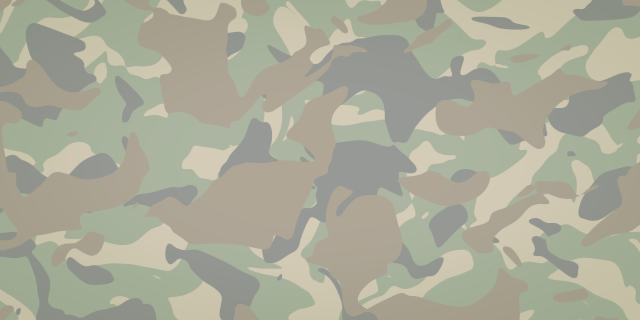
This texture is drawn by a WebGL 2 fragment shader. Its source:

```glsl
#version 300 es
precision highp float;
// Soft woodland camouflage: beige, grey and brown patches over a green ground.
// Each layer is a thresholded, warped and stretched gradient noise field;
// a gentle vignette darkens the corners.

uniform vec2 u_resolution;
out vec4 fragColor;

// Random unit gradient for a lattice point
vec2 latticeGradient(ivec2 cell) {
    uint h = uint(cell.x) * 1597334677u ^ uint(cell.y) * 3812015801u;
    h = (h ^ (h >> 16)) * 2246822519u;
    h = (h ^ (h >> 13)) * 3266489917u;
    h ^= h >> 16;
    float angle = float(h & 65535u) / 65536.0 * 6.28319;
    return vec2(cos(angle), sin(angle));
}

float gradientNoise(vec2 p) {
    ivec2 cell = ivec2(floor(p));
    vec2 f = fract(p);
    vec2 fade = f * f * f * (f * (f * 6.0 - 15.0) + 10.0);
    float a = dot(latticeGradient(cell), f);
    float b = dot(latticeGradient(cell + ivec2(1, 0)), f - vec2(1, 0));
    float c = dot(latticeGradient(cell + ivec2(0, 1)), f - vec2(0, 1));
    float d = dot(latticeGradient(cell + ivec2(1, 1)), f - vec2(1, 1));
    return mix(mix(a, b, fade.x), mix(c, d, fade.x), fade.y);
}

vec2 noisePair(vec2 p) {
    return vec2(gradientNoise(p), gradientNoise(p + 41.7));
}

mat2 rotation(float angle) {
    float c = cos(angle), s = sin(angle);
    return mat2(c, -s, s, c);
}

// Antialiased coverage of one patch layer, long axis tilted by the given angle
float patches(vec2 p, float tilt, vec2 frequency, float threshold, float seed) {
    // Bend the outlines, broadly and then finely
    p += 0.14 * noisePair(p * 4.3 + seed * 3.1);
    p += 0.035 * noisePair(p * 11.0 + seed * 1.7);

    // Large patches with a finer lobed outline
    vec2 q = rotation(tilt) * p * frequency + seed;
    float field = gradientNoise(q);
    field += 0.45 * gradientNoise(rotation(0.9) * q * 2.1 + 13.4);

    // Sparse small islands
    field = max(field, gradientNoise(q * 2.4 + 71.3) - 0.4);

    float edge = 0.6 * fwidth(field) + 1e-5;
    return smoothstep(-edge, edge, field - threshold);
}

void main() {
    vec2 uv = gl_FragCoord.xy / u_resolution;
    vec2 p = gl_FragCoord.xy / u_resolution.y;

    // Ground, then patches from bottom to top
    vec3 green = vec3(0.67, 0.71, 0.63);
    vec3 beige = vec3(0.835, 0.80, 0.72);
    vec3 grey  = vec3(0.59, 0.60, 0.585);
    vec3 brown = vec3(0.685, 0.65, 0.59);

    vec3 color = green;
    color = mix(color, beige, patches(p, 0.1, vec2(4.1, 6.2), 0.083, 23.6));
    color = mix(color, grey, patches(p, -0.35, vec2(3.7, 5.6), 0.107, 57.2));
    color = mix(color, brown, patches(p, 0.3, vec2(3.4, 5.7), 0.116, 94.8));

    // Warm vignette
    float radius = length(uv * 2.0 - 1.0);
    color *= mix(vec3(1.0), vec3(0.915, 0.93, 0.89), smoothstep(0.35, 1.45, radius));

    fragColor = vec4(color, 1.0);
}
```
